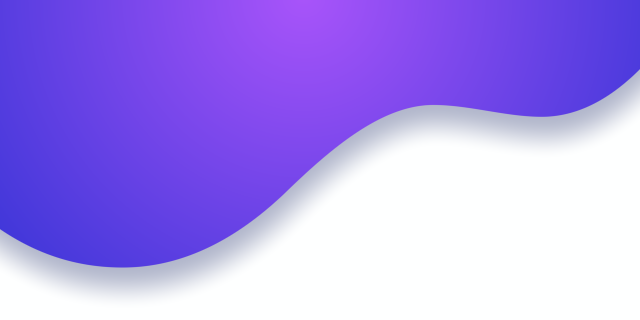
Reproduce this background procedurally as a WebGL 1 fragment shader.

```glsl
precision highp float;

uniform vec2 u_resolution;

#define GLOW_COLOR vec3(0.66, 0.33, 0.98)
#define DEEP_COLOR vec3(0.25, 0.215, 0.85)
#define PAPER_COLOR vec3(0.996, 1.0, 1.0)
#define SHADOW_COLOR vec3(0.70, 0.72, 0.80)
#define GLOW_CENTER vec2(0.95, 1.013)
#define GLOW_RADIUS 1.22
#define SHADOW_OFFSET vec2(0.010, -0.066)
#define SHADOW_BLUR 0.068

// Cubic between two knots, each given as (x, height, slope)
float hermite(float x, vec3 a, vec3 b) {
  float span = b.x - a.x;
  float t = (x - a.x) / span;
  float s = 1.0 - t;
  float ease = t * t * (3.0 - 2.0 * t);
  return mix(a.y, b.y, ease) + span * t * s * (a.z * s - b.z * t);
}

// Height of the wavy lower edge
float waveHeight(float x) {
  vec3 leftEnd = vec3(0.0, 0.284, -0.68);
  vec3 trough = vec3(0.383, 0.164, 0.0);
  vec3 climb = vec3(0.898, 0.404, 0.97);
  vec3 crest = vec3(1.354, 0.672, 0.0);
  vec3 dip = vec3(1.693, 0.635, 0.0);
  vec3 rightEnd = vec3(2.0, 0.784, 1.0);
  if (x < trough.x) return hermite(x, leftEnd, trough);
  if (x < climb.x) return hermite(x, trough, climb);
  if (x < crest.x) return hermite(x, climb, crest);
  if (x < dip.x) return hermite(x, crest, dip);
  return hermite(x, dip, rightEnd);
}

float waveSlope(float x) {
  const float h = 0.002;
  return (waveHeight(x + h) - waveHeight(x - h)) / (2.0 * h);
}

// Signed distance to the wave, positive above it, refined at the nearest foot
float waveDistance(vec2 p) {
  float slope = waveSlope(p.x);
  float rise = p.y - waveHeight(p.x);
  float footX = p.x + slope * rise / (1.0 + slope * slope);
  vec2 normal = normalize(vec2(-waveSlope(footX), 1.0));
  return dot(p - vec2(footX, waveHeight(footX)), normal);
}

void main() {
  vec2 p = gl_FragCoord.xy / u_resolution.y;
  float pixel = 1.0 / u_resolution.y;

  // Soft shadow cast on the paper
  float shadowDistance = waveDistance(p - SHADOW_OFFSET);
  float shadow = smoothstep(-SHADOW_BLUR, SHADOW_BLUR, shadowDistance);
  vec3 color = mix(PAPER_COLOR, SHADOW_COLOR, shadow);

  // Wave filled with a radial glow
  float falloff = clamp(distance(p, GLOW_CENTER) / GLOW_RADIUS, 0.0, 1.0);
  vec3 fill = mix(GLOW_COLOR, DEEP_COLOR, falloff);
  float cover = smoothstep(-0.7 * pixel, 0.7 * pixel, waveDistance(p));
  color = mix(color, fill, cover);

  gl_FragColor = vec4(color, 1.0);
}
```
